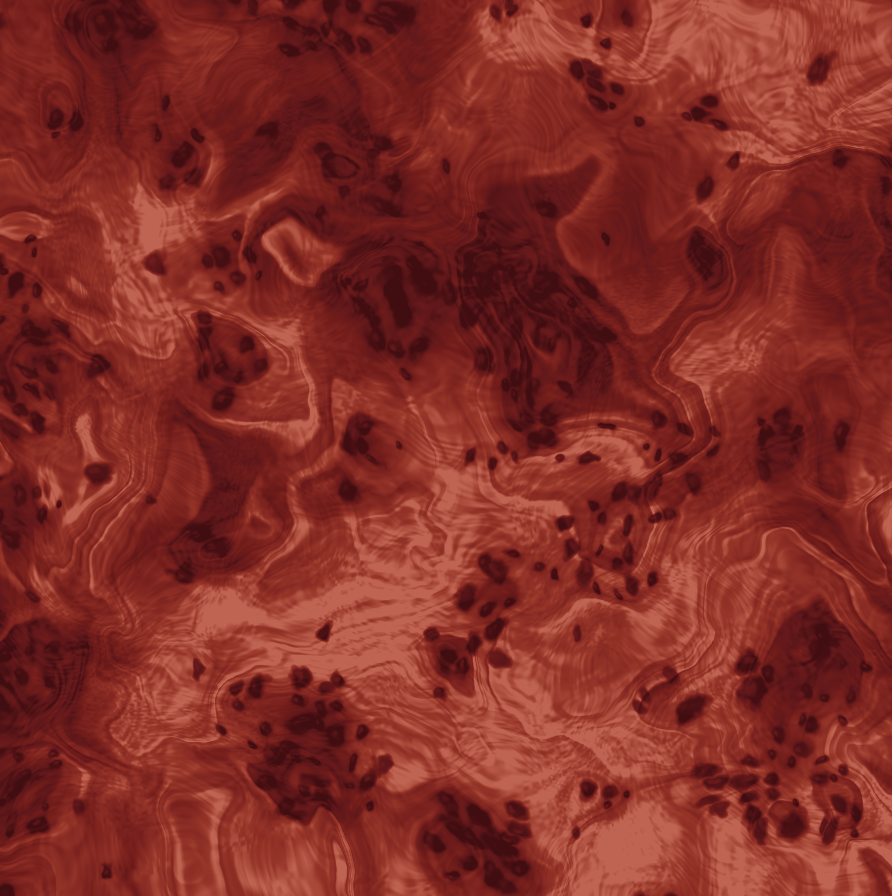
Write a Shadertoy shader that draws this texture.

```glsl
// Polished red burl wood: a warped height field is sliced into growth bands
// and folds, and clusters of small dark knots (eyes) sit in shaded hollows.
// Broad tone is softly limited, fine grain is added, a colour ramp tints it.

const float CLUSTER_GRID = 6.5;    // knot clusters per canvas height
const float KNOT_GRID    = 38.0;   // possible knots per canvas height
const float FLOW_SCALE   = 4.4;    // size of the large swirls
const float FLOW_WARP    = 0.25;   // how strongly the figure is bent
const float FOLDS        = 6.0;    // sharp-edged folds per unit of height
const float BANDS        = 17.0;   // soft growth bands
const float FINE_LINES   = 60.0;   // hair-thin growth lines
const float BASE_TONE    = 2.95;   // mean position in the ramp, 0 to 5
const float PATCH_TONE   = 6.6;    // contrast of the broad light and dark areas
const float HOLLOW_TONE  = 2.0;    // darkening around knot clusters
const float KNOT_TONE    = -0.1;

const vec3 RAMP[6] = vec3[6](
    vec3(0.25, 0.05, 0.065), vec3(0.37, 0.09, 0.10), vec3(0.44, 0.11, 0.10),
    vec3(0.51, 0.15, 0.13), vec3(0.59, 0.21, 0.16), vec3(0.75, 0.39, 0.32));

float hash(vec2 p) {
    return fract(sin(dot(p, vec2(127.1, 311.7))) * 43758.5453);
}

vec2 hash2(vec2 p) {
    return vec2(hash(p), hash(p + 57.3));
}

float noise(vec2 p) {
    vec2 i = floor(p), f = fract(p);
    f = f * f * f * (f * (f * 6.0 - 15.0) + 10.0);
    return mix(mix(hash(i), hash(i + vec2(1, 0)), f.x),
               mix(hash(i + vec2(0, 1)), hash(i + vec2(1, 1)), f.x), f.y);
}

float fbm(vec2 p) {
    float sum = 0.0, amp = 0.57;
    for (int i = 0; i < 3; i++) {
        sum += amp * noise(p);
        p = mat2(1.6, 1.2, -1.2, 1.6) * p + 9.7;
        amp *= 0.5;
    }
    return sum;
}

vec2 swirl(vec2 p) {
    return vec2(fbm(p), fbm(p + 31.4)) - 0.5;
}

// Soft bumps, one per jittered cell, where knots gather
float clusters(vec2 p) {
    vec2 g = p * CLUSTER_GRID, cell = floor(g);
    float sum = 0.0;
    for (int y = -1; y <= 1; y++)
    for (int x = -1; x <= 1; x++) {
        vec2 id = cell + vec2(x, y);
        vec2 d = g - id - 0.1 - 0.8 * hash2(id + 4.0);
        float radius = mix(0.22, 0.48, hash(id + 8.5));
        sum += step(hash(id + 2.2), 0.88) * exp(-dot(d, d) / (radius * radius));
    }
    return min(sum, 1.2);
}

// Dark oval eyes: x = coverage, y = redder core, z = soft shade around
vec3 knots(vec2 p) {
    vec2 g = p * KNOT_GRID, cell = floor(g);
    vec3 result = vec3(0.0);
    for (int y = -1; y <= 1; y++)
    for (int x = -1; x <= 1; x++) {
        vec2 id = cell + vec2(x, y);
        vec2 centre = id + 0.1 + 0.8 * hash2(id);
        float chance = 0.03 + 0.75 * smoothstep(0.2, 0.75, clusters(centre / KNOT_GRID));
        if (hash(id + 13.7) > chance) continue;
        float angle = 0.8 + 1.8 * hash(id + 5.1);
        vec2 axis = vec2(cos(angle), sin(angle));
        vec2 d = g - centre;
        d = vec2(dot(d, axis) * 0.88, dot(d, vec2(-axis.y, axis.x)) * 1.1);
        float size = mix(0.2, 0.54, pow(hash(id + 21.0), 1.2));
        float r = length(d) / size;
        float cover = (1.0 - smoothstep(0.6, 1.2, r)) * mix(0.75, 1.0, hash(id + 3.9));
        float core = 1.0 - smoothstep(0.1, 0.5, length(d / size - vec2(0.2, 0.25)));
        float shade = 1.0 - smoothstep(0.3, 2.0, r);
        result = max(result, vec3(cover, core * hash(id + 6.6), shade));
    }
    return result;
}

// Roll off the broad tone so that neither end of the ramp goes flat
float limitTone(float t) {
    float high = 3.6 + 1.6 * (1.0 - exp(-max(t - 3.6, 0.0) / 1.6));
    float low = 1.3 - 0.9 * (1.0 - exp(-max(1.3 - t, 0.0) / 0.9));
    return t > 3.6 ? high : (t < 1.3 ? low : t);
}

vec3 ramp(float tone) {
    tone = clamp(tone, 0.0, 4.999);
    int i = int(tone);
    return mix(RAMP[i], RAMP[i + 1], fract(tone));
}

void mainImage(out vec4 fragColor, in vec2 fragCoord) {
    vec2 p = fragCoord / iResolution.y;

    // Bent coordinates: slight for the knots, strong for the figure
    vec2 q = p + 0.06 * swirl(p * 8.0) + 0.005 * swirl(p * 40.0);
    vec2 flow = q + FLOW_WARP * swirl(q * FLOW_SCALE * 0.9);
    flow += 0.55 * FLOW_WARP * swirl(flow * FLOW_SCALE * 1.5 + 5.0);

    float cluster = clusters(q);
    float height = fbm(flow * FLOW_SCALE + 2.0) + 0.2 * cluster;

    // Folds brighten slowly, then drop off at a crisp pale edge
    float u = fract(height * FOLDS);
    float strength = smoothstep(0.3, 0.7, noise(q * 11.0 + 40.0));
    float fold = u * (1.0 - smoothstep(0.9, 1.0, u)) - 0.45;
    float edge = 1.0 - smoothstep(0.0, 0.15, abs(u - 0.85));

    // Growth bands, thin lines and rippled fibre
    float band = noise(vec2(height * BANDS, 3.5 + 5.0 * q.x)) - 0.5;
    float line = noise(vec2(height * FINE_LINES, 7.5 + 14.0 * q.y)) - 0.5;
    float fibre = noise(flow * vec2(60.0, 130.0)) - 0.5;
    float pores = noise(p * vec2(150.0, 190.0) + 60.0 * swirl(p * 5.0)) - 0.5;

    // Ragged eyes with shaded surroundings
    vec3 eye = knots(q + 0.012 * swirl(p * 55.0));

    float tone = BASE_TONE + PATCH_TONE * (fbm(flow * 4.2 + 70.0) - 0.5);
    tone += 2.2 * band + strength * (1.9 * fold + 0.5 * edge);
    tone -= HOLLOW_TONE * (cluster - 0.33) + 0.9 * eye.z;
    tone = limitTone(tone) + 1.1 * line + 0.9 * fibre + 0.8 * pores;

    float eyeTone = KNOT_TONE + 1.2 * eye.y + 0.8 * line;
    tone = mix(tone, min(tone, eyeTone), 0.95 * eye.x);

    fragColor = vec4(ramp(tone), 1.0);
}
```
